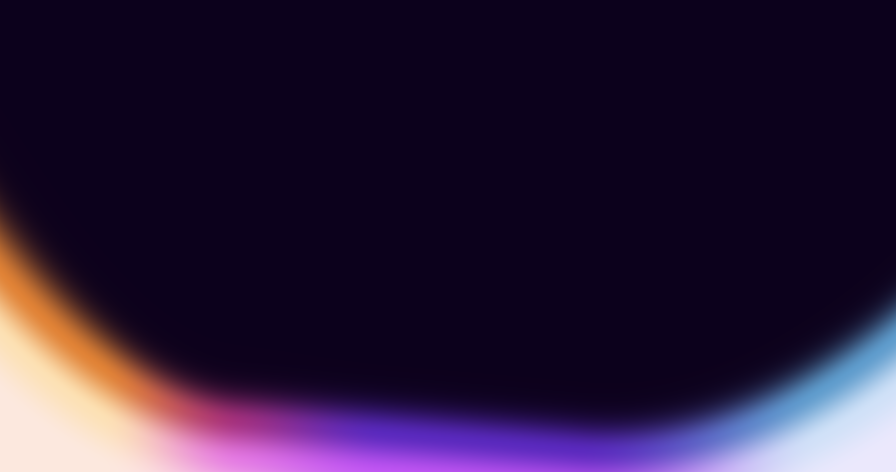
Reproduce this background procedurally as a Shadertoy shader.

```glsl
// Draws a dark violet sky above a soft curved horizon glowing orange, magenta, violet and cyan.

const vec3 NIGHT = vec3(0.048, 0.004, 0.108);

// Height of the horizon at x; both are fractions of the canvas.
float horizon(float x) {
    float left = max(0.265 - x, 0.0);
    float right = max(x - 0.65, 0.0);
    return 0.151 - 0.16 * x + 3.9 * left * left + 2.4 * right * right;
}

// Slope of the horizon, in the same units.
float horizonSlope(float x) {
    return -0.16 - 7.8 * max(0.265 - x, 0.0) + 4.8 * max(x - 0.65, 0.0);
}

// Blends four colours from left to right.
vec3 sweep(float x, vec3 west, vec3 midWest, vec3 midEast, vec3 east) {
    vec3 colour = mix(west, midWest, smoothstep(0.11, 0.27, x));
    colour = mix(colour, midEast, smoothstep(0.23, 0.43, x));
    return mix(colour, east, smoothstep(0.64, 0.92, x));
}

// Brightness of the halo at a distance above the horizon.
float halo(float dist, float width) {
    float d = max(dist, 0.0) / width;
    return 0.88 * exp(-d * d) + 0.12 * exp(-1.5 * d);
}

void mainImage(out vec4 fragColor, in vec2 fragCoord) {
    vec2 uv = fragCoord / iResolution.xy;
    float aspect = iResolution.x / iResolution.y;

    // Approximate perpendicular distance, in canvas heights
    float slope = horizonSlope(uv.x) / aspect;
    float dist = (uv.y - horizon(uv.x)) / sqrt(1.0 + slope * slope);

    // Colours of the rim, the body below it and the deepest light
    vec3 rim = sweep(uv.x, vec3(0.88, 0.51, 0.21), vec3(0.66, 0.19, 0.47),
                     vec3(0.35, 0.16, 0.74), vec3(0.37, 0.61, 0.80));
    vec3 body = sweep(uv.x, vec3(0.99, 0.88, 0.70), vec3(0.90, 0.48, 0.88),
                      vec3(0.75, 0.33, 0.95), vec3(0.81, 0.88, 0.97));
    vec3 pale = sweep(uv.x, vec3(0.99, 0.91, 0.87), vec3(0.98, 0.80, 0.94),
                      vec3(0.88, 0.60, 0.97), vec3(0.92, 0.91, 0.99));

    // Night fades into the rim, then into the lit ground
    float width = mix(0.073, 0.055, smoothstep(0.0, 0.25, uv.x));
    vec3 colour = mix(NIGHT, rim, halo(dist, width));
    colour = mix(colour, body, smoothstep(0.005, -0.085, dist));
    colour = mix(colour, pale, smoothstep(-0.07, -0.17, dist));

    fragColor = vec4(colour, 1.0);
}
```
